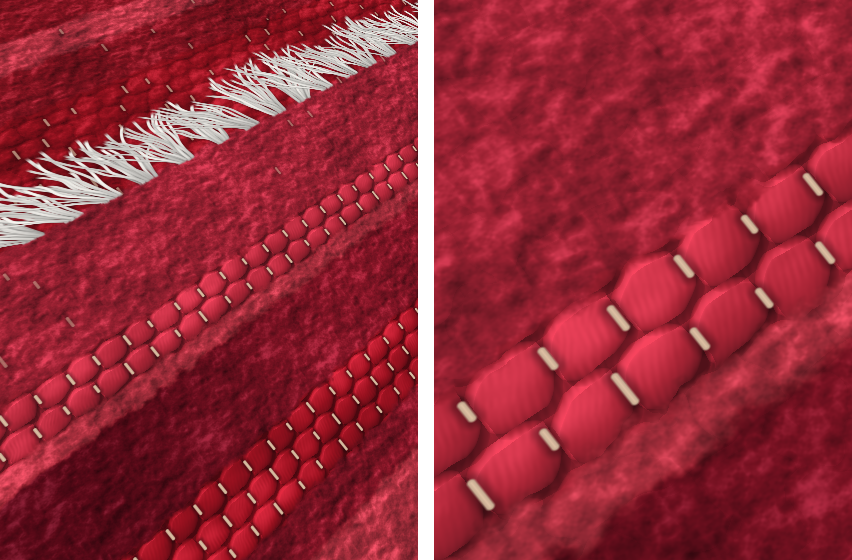
Left, the full canvas; right, a detail of the centre.
Give the GLSL for this texture, as a Shadertoy shader.

```glsl
// Red woven rag rug in perspective: nubby and braided bands, pale stitches, a white fringe.

float hash(vec2 p) {
    vec3 q = fract(p.xyx * 0.1031);
    q += dot(q, q.yzx + 33.33);
    return fract((q.x + q.y) * q.z);
}

float noise(vec2 p) {
    vec2 i = floor(p), f = fract(p);
    f = f * f * (3.0 - 2.0 * f);
    return mix(mix(hash(i), hash(i + vec2(1, 0)), f.x),
               mix(hash(i + vec2(0, 1)), hash(i + 1.0), f.x), f.y);
}

float fbm(vec2 p) {
    float sum = 0.0, amp = 0.5;
    for (int i = 0; i < 4; i++) {
        sum += amp * noise(p);
        p = mat2(1.6, 1.2, -1.2, 1.6) * p + 7.3;
        amp *= 0.5;
    }
    return sum;
}

// Soft mask of the weave rows between lo and hi
float band(float v, float lo, float hi) {
    return smoothstep(lo - 0.15, lo + 0.15, v) * (1.0 - smoothstep(hi - 0.15, hi + 0.15, v));
}

// Height of the brick-laid yarn lobes, ruffled by fuzz
float cloth(vec2 p, float fuzz) {
    vec2 ruffle = vec2(noise(p * 2.3), noise(p * 2.3 + 40.0)) - 0.5;
    vec2 w = p + ruffle * (0.1 + 0.4 * fuzz);
    w.x += 0.5 * mod(floor(w.y), 2.0);
    vec2 q = fract(w) - 0.5;
    q.x += 0.2 * q.y;
    float d = dot(q, q);
    float lobe = mix(sqrt(max(0.0, 1.0 - 3.2 * d)), 0.25 + 0.75 * exp(-6.0 * d), fuzz);
    float knit = 0.025 * sin(55.0 * q.x + 12.0 * q.y) * (0.5 + noise(p * 9.0));
    float curls = 0.75 * fbm(p * 3.6) - 0.5 * abs(noise(p * vec2(5, 4)) - 0.5);
    return lobe * (1.0 - 0.35 * fuzz) + mix(knit, curls, fuzz);
}

// Fringe strands fanning out of knots; returns premultiplied colour and coverage
vec4 fringe(vec2 p) {
    vec4 acc = vec4(0);
    float rise = -14.45 - p.y;
    if (rise < -0.3 || rise > 5.0) return acc;
    float home = floor(p.x / 1.5);
    for (int k = -1; k <= 3; k++) {
        float id = home + float(k);
        float lean = mix(-2.5, 0.1, hash(vec2(id, 3.0)));
        float reach = mix(2.7, 3.8, hash(vec2(id, 8.0)));
        for (int j = 0; j < 20; j++) {
            vec2 seed = vec2(id, float(j) * 3.7 + 11.0);
            float a = hash(seed), b = hash(seed + 51.0), c = hash(seed + 97.0);
            float t = rise / (reach * mix(0.55, 1.12, b));
            float along = clamp(t, 0.0, 1.0);
            float x = id * 1.5 + 0.4 * hash(vec2(id, 21.0)) + 0.7 * (a - 0.5)
                    + along * (lean + 1.9 * (a - 0.5)) + along * along * 1.6 * (c - 0.5)
                    + 0.12 * sin(along * 8.0 + b * 6.0) * along;
            float dist = abs(p.x - x);
            float ends = smoothstep(-0.06, 0.02, t) * (1.0 - smoothstep(0.94, 1.03, t));
            float shadow = 0.1 * ends * smoothstep(0.2, 0.04, dist);
            float cover = ends * smoothstep(0.09, 0.035, dist);
            vec3 cotton = vec3(0.96, 0.95, 0.93) * mix(0.85, 1.03, c);
            cotton *= (1.0 - dist) * mix(0.9, 1.0, smoothstep(0.0, 0.35, t));
            acc.rgb *= 1.0 - shadow;
            acc.a += shadow * (1.0 - acc.a);
            acc = mix(acc, vec4(cotton, 1), cover);
        }
    }
    return acc;
}

void mainImage(out vec4 fragColor, in vec2 fragCoord) {
    vec2 pos = fragCoord / iResolution.y;

    // Perspective: p.x counts stitches along a row, p.y counts rows
    vec2 away = vec2(2.0, 1.575) - pos;
    vec2 p = vec2(99.4 / (away.x + 0.8 * away.y), log(away.y / away.x) / 0.0433 + 0.85);
    float v = p.y + 0.6 * (fbm(p * 2.5) - 0.47);

    // Braided bands are smooth, the far one is half felted, the others fuzzy
    float far = band(v, -20.3, -14.6);
    float braid = max(band(v, -9.0, -7.0), band(v, -2.0, 1.0));
    float chenille = max(band(v, -7.0, -6.1), max(band(v, -25.0, -23.0), band(v, 2.9, 20.0)));
    float fuzz = 1.0 - 0.95 * braid - 0.35 * far;

    // Dye of each band
    vec3 dye = mix(vec3(0.54, 0.08, 0.13), vec3(0.65, 0.14, 0.21), band(v, -14.6, -9.0));
    vec3 wine = mix(vec3(0.38, 0.04, 0.10), vec3(0.56, 0.09, 0.16), smoothstep(0.1, 0.7, pos.x));
    dye = mix(dye, wine, band(v, -6.1, 2.9));
    dye = mix(dye, vec3(0.60, 0.07, 0.12), far);
    dye = mix(dye, vec3(0.64, 0.07, 0.13), band(v, -2.0, 1.0));
    dye = mix(dye, vec3(0.70, 0.15, 0.22), band(v, -9.0, -7.0));
    dye = mix(dye, vec3(0.72, 0.20, 0.26), chenille);

    // Relief lit from the top
    float h = cloth(p, fuzz);
    float slope = h - cloth(p - vec2(0.04, 0.15), fuzz);
    float light = 0.70 + 0.30 * h + 0.42 * slope + 0.55 * (fbm(p * 0.6) - 0.47);
    light += fuzz * 0.12 * (noise(p * 20.0) - 0.5);
    vec3 col = dye * clamp(light, 0.45, 1.3);
    col += vec3(0.06, 0.07, 0.08) * smoothstep(0.9, 1.3, light);

    // Pale warp stitches between lobes, rarely showing through the fuzz
    float row = floor(p.y);
    float across = p.x + 0.5 * mod(row, 2.0) + 0.5;
    vec2 cell = vec2(floor(across), row);
    vec2 s = vec2(fract(across), fract(p.y)) - 0.5;
    s += 0.14 * (vec2(hash(cell), hash(cell + 70.0)) - 0.5);
    float size = mix(0.12, 0.24, hash(cell + 9.0));
    float gap = length(vec2(s.x, max(abs(s.y) - size, 0.0)));
    float stray = step(0.87, hash(cell + 30.0)) * step(p.y, -10.0);
    float shown = max(braid, max(0.5 * stray, 0.7 * far * step(0.6, hash(cell + 30.0))));
    col *= 1.0 - 0.3 * shown * smoothstep(0.2, 0.05, gap);
    col = mix(col, vec3(0.87, 0.75, 0.64) * (1.0 - 3.0 * gap), shown * smoothstep(0.07, 0.03, gap));

    vec4 strands = fringe(p);
    col = col * (1.0 - strands.a) + strands.rgb;
    fragColor = vec4(clamp(col, 0.0, 1.0), 1);
}
```
